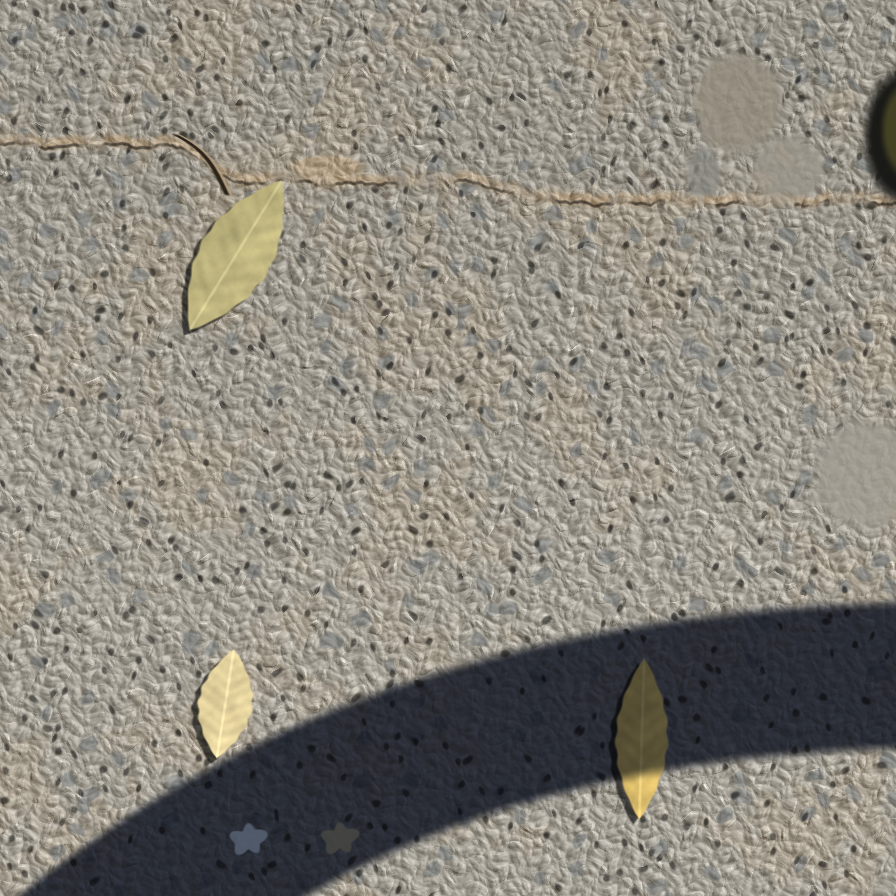
Reproduce this texture procedurally as a three.js fragment shader.

```glsl
#define GRAIN 88.0
#define RELIEF 0.50
#define PENUMBRA 0.009
#define EDGE 0.0018
#define SUN vec2(0.75, 0.66)
#define PAVING vec3(0.60, 0.582, 0.54)
#define TAN vec3(0.70, 0.61, 0.49)
#define SHADE vec3(0.255, 0.285, 0.365)

varying vec2 vUv;

vec2 hash2(vec2 p) {
  vec3 q = fract(p.xyx * vec3(0.1031, 0.1030, 0.0973));
  q += dot(q, q.yzx + 33.33);
  return fract((q.xx + q.yz) * q.zy);
}

// x: distance to the nearest seed, y: random value of its cell
vec2 cellular(vec2 p) {
  vec2 cell = floor(p), f = fract(p), best = vec2(9.0, 0.0);
  for (int j = -1; j <= 1; j++)
    for (int i = -1; i <= 1; i++) {
      vec2 o = vec2(float(i), float(j)), r = hash2(cell + o);
      float d = length(o + r - f);
      if (d < best.x) best = vec2(d, fract(r.x * 7.0 + r.y * 3.0));
    }
  return best;
}

float layeredSines(vec2 p) {
  float sum = 0.0, amp = 0.5;
  for (int i = 0; i < 4; i++) {
    sum += amp * sin(p.x + 1.7 * sin(p.y * 0.8)) * sin(p.y + 1.3 * sin(p.x * 0.7));
    p = mat2(1.2, 1.5, -1.5, 1.2) * p + 2.3;
    amp *= 0.6;
  }
  return sum;
}

float gravelHeight(vec2 p) {
  vec2 c = cellular(p);
  return (1.0 - c.x) * (0.45 + 0.55 * c.y);
}

// Slope toward the sun
float relief(vec2 p) { return gravelHeight(p) - gravelHeight(p + 0.3 * SUN); }

float inside(float d) { return smoothstep(EDGE, -EDGE, d); }

float blob(vec2 d, vec2 radius) { return 1.0 - smoothstep(0.75, 1.1, length(d / radius)); }

float chip(vec2 d, float radius) {
  float a = atan(d.y, d.x);
  return inside(length(d) - radius * (0.8 + 0.16 * sin(a * 5.0) + 0.12 * sin(a * 2.0 + 1.0)));
}

// x: position from tip to base, y: signed offset from the midrib, z: coverage
vec3 leaf(vec2 p, vec2 tip, vec2 base, float halfWidth) {
  vec2 axis = base - tip, d = p - tip;
  float len = length(axis), x = dot(d, axis) / (len * len);
  float y = (d.x * axis.y - d.y * axis.x) / len;
  float bulge = sin(3.14159 * clamp(x, 0.001, 0.999));
  float w = halfWidth * pow(bulge, 0.85) + 0.0012 * sin(x * 43.0) * bulge;
  return vec3(x, y, inside(max(abs(y) - w, max(-x, x - 1.0) * len)));
}

// Drop shadow, blade, midrib and side veins
vec3 addLeaf(vec3 col, vec2 p, vec2 tip, vec2 base, float halfWidth, vec3 tint) {
  vec3 s = leaf(p, tip, base, halfWidth);
  float veins = sin(s.x * 55.0 - abs(s.y) * 260.0);
  vec3 blade = tint * (1.0 + 0.025 * veins + 0.1 * layeredSines(p * 70.0) + 1.2 * s.y);
  blade += 0.09 * (1.0 - smoothstep(0.0005, 0.0025, abs(s.y)));
  col *= 1.0 - 0.62 * leaf(p + 0.009 * SUN, tip, base, halfWidth).z;
  return mix(col, blade, s.z);
}

void main() {
  vec2 p = vUv;

  // Curved band of shade
  float u2 = (1.05 - p.x) * (1.05 - p.x);
  float upper = p.y - 0.328 + u2 * (0.225 + 0.08 * u2);
  float lower = p.y - 0.165 + u2 * (0.25 + 0.16 * u2);
  float band = smoothstep(PENUMBRA, -PENUMBRA, upper) * smoothstep(-PENUMBRA, PENUMBRA, lower);

  // Paving relief, mottling and worn patches
  float disc = blob(p - vec2(0.823, 0.885), vec2(0.052, 0.058));
  float worn = max(disc, blob(p - vec2(0.879, 0.81), vec2(0.043, 0.04)));
  worn = max(worn, blob(p - vec2(0.97, 0.47), vec2(0.065)));
  vec2 w = p + 0.0025 * vec2(sin(p.y * 137.0 + 3.0 * sin(p.x * 61.0)), sin(p.x * 151.0));
  float grain = relief(w * GRAIN) + 0.55 * relief(w * GRAIN * 1.9 + 7.0);
  float mottle = layeredSines(p * 14.0) + 0.3 * layeredSines(p * 60.0);
  vec3 col = PAVING + 0.035 * (1.0 - smoothstep(0.3, 0.9, p.y));
  col = mix(col, TAN, 0.22 * smoothstep(0.0, 0.5, mottle));
  col += RELIEF * grain * (1.0 - 0.8 * worn) * (1.0 - 0.45 * band);

  // Blue-grey stones and dark pits
  vec2 stone = cellular(w * 43.0 + 11.0), pit = cellular(w * vec2(68.0, 54.0) + 29.0);
  float stones = smoothstep(0.42, 0.30, stone.x) * step(0.84, stone.y) * (1.0 - worn);
  col = mix(col, vec3(0.48, 0.49, 0.49) + 0.2 * grain, 0.65 * stones);
  col *= 1.0 - 0.5 * smoothstep(0.34, 0.12, pit.x) * step(0.83, pit.y) * (1.0 - worn);
  col = mix(col, vec3(0.57, 0.54, 0.48) + 0.12 * grain, 0.6 * disc);
  col = mix(col, vec3(0.53, 0.53, 0.51), 0.7 * blob(p - vec2(0.785, 0.805), vec2(0.02, 0.033)));

  // Sandy crack with dark gaps
  float c = p.y - 0.842 + 0.042 * smoothstep(0.18, 0.27, p.x) + 0.023 * smoothstep(0.5, 0.64, p.x);
  c -= 0.006 * layeredSines(vec2(p.x * 60.0, 1.0));
  float broken = smoothstep(-0.3, 0.2, layeredSines(p * 45.0));
  float sand = smoothstep(0.011, 0.002, abs(c)) * (0.35 + 0.4 * broken);
  sand = max(sand, 0.7 * blob(p - vec2(0.365, 0.813), vec2(0.045, 0.014)));
  col = mix(col, TAN + 0.35 * grain, sand);
  col *= 1.0 - 0.5 * smoothstep(0.003, 0.0005, abs(c + 0.004)) * broken;

  // Curled stem
  float t = (p.y - 0.782) / 0.068, x = p.x - 0.254 + 0.059 * (0.55 * t + 0.45 * t * t * t * t);
  float span = smoothstep(-0.03, 0.03, t) * smoothstep(1.03, 0.97, t);
  col = mix(col, vec3(0.17, 0.14, 0.10), span * inside(abs(x) - 0.003));
  col = mix(col, TAN, span * inside(abs(x - 0.004) - 0.0015));

  // Pale chips and fallen leaves
  col = mix(col, vec3(1.35, 1.35, 1.25), 0.85 * chip(p - vec2(0.277, 0.063), 0.021));
  col = mix(col, vec3(1.12, 1.0, 0.72), 0.8 * chip(p - vec2(0.379, 0.064), 0.021));
  col = addLeaf(col, p, vec2(0.212, 0.632), vec2(0.314, 0.798), 0.040, vec3(0.74, 0.70, 0.49));
  col = addLeaf(col, p, vec2(0.242, 0.154), vec2(0.261, 0.275), 0.030, vec3(0.90, 0.83, 0.62));
  vec2 tip = vec2(0.7135, 0.086), base = vec2(0.719, 0.265);
  col = addLeaf(col, p, tip, base, 0.029, vec3(0.86, 0.74, 0.42));
  col *= mix(vec3(1.0), SHADE, band * (1.0 - 0.2 * leaf(p, tip, base, 0.029).z));

  // Dark leaf at the right border
  col = mix(col, vec3(0.10, 0.10, 0.09), blob(p - vec2(1.012, 0.848), vec2(0.05, 0.08)));
  col = mix(col, vec3(0.27, 0.26, 0.14), blob(p - vec2(1.015, 0.855), vec2(0.032, 0.055)));
  gl_FragColor = vec4(clamp(col, 0.0, 1.0), 1.0);
}
```
